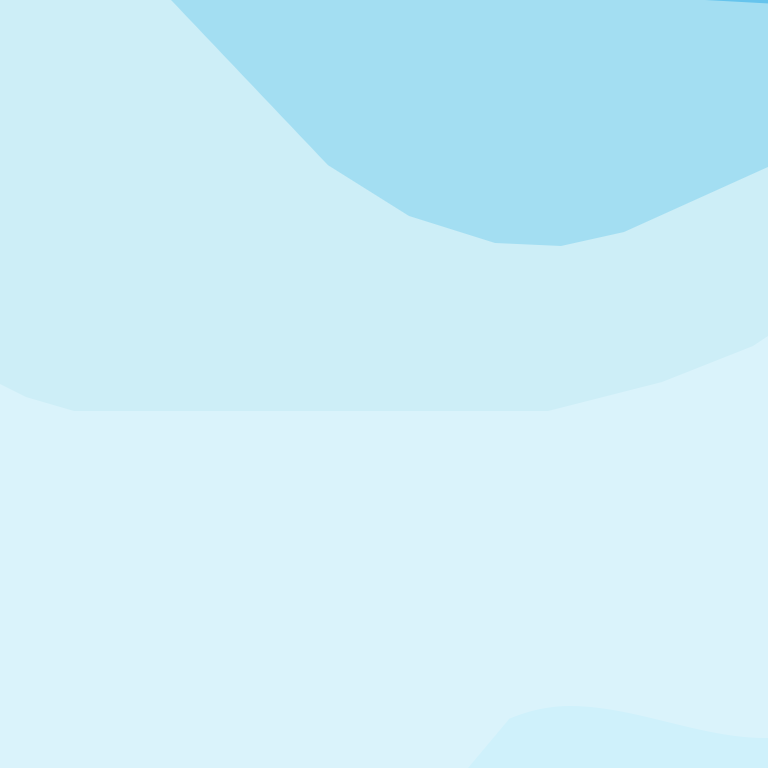
This background is drawn by a Shadertoy shader. Its source:

```glsl
// Flat pale-blue paper layers: two faceted bowls hang from the top edge,
// and a soft hill rises at the lower right. Each bowl is an intersection
// of half-planes; the hill is a height curve.

// Signed distance to the line a-b, positive on its left side.
float edgeSide(vec2 p, vec2 a, vec2 b) {
    vec2 along = normalize(b - a);
    return dot(p - a, vec2(-along.y, along.x));
}

// Positive above every segment of a convex chain running left to right.
float bowl(vec2 p, vec2 rim[7]) {
    float inside = 1.0;
    for (int i = 0; i < 6; i++) {
        inside = min(inside, edgeSide(p, rim[i], rim[i + 1]));
    }
    return inside;
}

// Positive below a rounded crest with a straight left flank.
float hill(vec2 p) {
    float left = min(0.742 - p.x, 0.0);
    float rise = max(0.742 - p.x, 0.0);
    float crest = 0.0807 - 2.66 * rise * rise;
    crest -= 0.0416 * smoothstep(0.742, 0.996, p.x) * step(left, 0.0);
    float flank = edgeSide(p, vec2(0.6575, 0.0573), vec2(0.6094, 0.0));
    return min(crest - p.y, flank);
}

// Antialiased coverage, one pixel wide.
float cover(float inside) {
    return clamp(inside * iResolution.y + 0.5, 0.0, 1.0);
}

void mainImage(out vec4 fragColor, in vec2 fragCoord) {
    vec2 p = fragCoord / iResolution.xy;
    vec3 color = vec3(0.855, 0.953, 0.984);

    // Lower right hill
    color = mix(color, vec3(0.812, 0.945, 0.984), cover(hill(p)));

    // Wide pale bowl
    vec2 wideRim[7] = vec2[7](
        vec2(0.0, 0.5), vec2(0.034, 0.483), vec2(0.0965, 0.4648),
        vec2(0.7135, 0.4648), vec2(0.862, 0.5026), vec2(0.9805, 0.5495),
        vec2(1.0, 0.5625));
    color = mix(color, vec3(0.804, 0.933, 0.969), cover(bowl(p, wideRim)));

    // Deeper blue bowl
    vec2 deepRim[7] = vec2[7](
        vec2(0.2227, 1.0), vec2(0.427, 0.785), vec2(0.5325, 0.7188),
        vec2(0.6445, 0.6836), vec2(0.7305, 0.6797), vec2(0.8125, 0.6979),
        vec2(1.0, 0.7826));
    color = mix(color, vec3(0.639, 0.871, 0.949), cover(bowl(p, deepRim)));

    // Thin bright sliver in the top right corner
    float sliver = edgeSide(p, vec2(0.918, 1.0), vec2(1.0, 0.9955));
    color = mix(color, vec3(0.40, 0.77, 0.93), cover(sliver));

    fragColor = vec4(color, 1.0);
}
```
